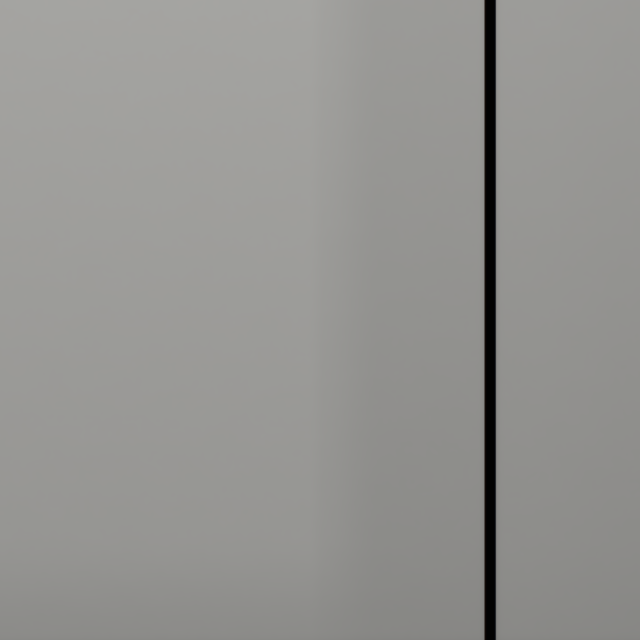
Give the GLSL for this background, as a Shadertoy shader.

```glsl
vec2 hashGradient(vec2 cell) {
    float angle = 6.2832 * fract(sin(dot(cell, vec2(127.1, 311.7))) * 43758.5);
    return vec2(cos(angle), sin(angle));
}

float gradientNoise(vec2 p) {
    vec2 cell = floor(p), f = fract(p);
    vec2 u = f * f * (3.0 - 2.0 * f);
    float a = dot(hashGradient(cell), f);
    float b = dot(hashGradient(cell + vec2(1, 0)), f - vec2(1, 0));
    float c = dot(hashGradient(cell + vec2(0, 1)), f - vec2(0, 1));
    float d = dot(hashGradient(cell + vec2(1, 1)), f - vec2(1, 1));
    return mix(mix(a, b, u.x), mix(c, d, u.x), u.y);
}

// Soft light falling from the top, with a fold shading the right side
float panelLight(vec2 uv) {
    float fold = 0.3 * smoothstep(0.482, 0.508, uv.x)
               + 0.7 * smoothstep(0.495, 0.595, uv.x);
    float light = mix(0.575, 0.643, uv.y);
    light -= 0.038 * fold;
    light -= mix(0.028, 0.008, fold) * (1.0 - smoothstep(0.0, 0.17, uv.y));
    light += 0.007 * smoothstep(0.76, 0.79, uv.x) * (1.0 - smoothstep(0.82, 1.0, uv.x));
    return light - 0.012 * exp(-uv.y * 200.0);
}

void mainImage(out vec4 fragColor, in vec2 fragCoord) {
    vec2 uv = fragCoord / iResolution.xy;
    float pixel = 1.0 / iResolution.x;

    // Warm grey surface with faint mottling
    float light = panelLight(uv);
    light += 0.002 * gradientNoise(uv * vec2(18.0, 30.0));
    light += 0.0015 * gradientNoise(uv * 90.0);
    vec3 color = light * vec3(1.003, 1.0, 0.982);

    // Narrow black seam with a soft shadow and tinted rims
    float offset = uv.x - 0.7659;
    float seamDistance = abs(offset) - 0.0088;
    color *= 1.0 - 0.08 * exp(-max(seamDistance, 0.0) * 350.0);
    vec3 rim = offset < 0.0 ? vec3(0.09, 0.055, 0.035) : vec3(0.02, 0.03, 0.05);
    vec3 seamColor = mix(vec3(0.006), rim, smoothstep(-0.004, 0.0, seamDistance));
    float softness = max(pixel, 0.0016);
    color = mix(seamColor, color, smoothstep(-softness, softness, seamDistance));

    fragColor = vec4(color, 1.0);
}
```
